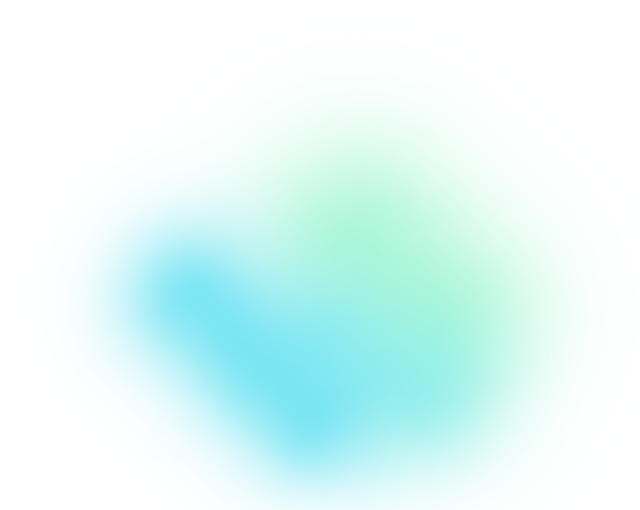
Write a WebGL 2 fragment shader that draws this background.

```glsl
#version 300 es
precision highp float;
// Soft aurora blot on white: green, teal and cyan glows laid over each other.
// Each glow is a Gaussian falloff around a line segment; layered sines bend
// the space a little and add faint contour ripples to the fading rims.

uniform vec2 u_resolution;
out vec4 fragColor;

const vec3 WHITE = vec3(1.0);
const vec3 GREEN = vec3(0.66, 0.965, 0.835);
const vec3 TEAL  = vec3(0.50, 0.92, 0.92);
const vec3 CYAN  = vec3(0.465, 0.895, 0.953);

float segmentDistance(vec2 p, vec2 a, vec2 b) {
  vec2 ab = b - a;
  float t = clamp(dot(p - a, ab) / dot(ab, ab), 0.0, 1.0);
  return length(p - a - ab * t);
}

// Layered sines, each octave rotated and finer than the last.
float waves(vec2 p, float frequency) {
  float sum = 0.0;
  float amplitude = 0.5;
  for (int i = 0; i < 4; i++) {
    sum += amplitude * sin(p.x * frequency + 1.7 * sin(p.y * frequency * 0.6));
    p = mat2(0.8, 0.6, -0.6, 0.8) * p + 0.37;
    frequency *= 1.9;
    amplitude *= 0.5;
  }
  return sum;
}

// Gaussian glow around a segment, with faint rings where it fades.
float glow(vec2 p, vec2 a, vec2 b, float radius) {
  float d = segmentDistance(p, a, b) / radius;
  float cover = exp(-d * d);
  float rings = sin(d * 45.0 + 2.0 * waves(p, 14.0));
  return cover + 0.012 * rings * cover * (1.0 - cover);
}

void main() {
  // Height is one unit; the layout stays centred across the width.
  vec2 p = (gl_FragCoord.xy - 0.5 * u_resolution) / u_resolution.y;
  p += vec2(0.627, 0.5);

  // Gentle bend plus fine streaks along the diagonal.
  vec2 streak = vec2(p.x + p.y, 3.0 * (p.y - p.x));
  p += 0.006 * vec2(waves(p.yx, 16.0), waves(p, 19.0));
  p += 0.002 * waves(streak, 40.0);

  float green = 0.92 * glow(p, vec2(0.703, 0.526), vec2(0.850, 0.387), 0.200);
  float teal  = 0.70 * glow(p, vec2(0.654, 0.314), vec2(0.817, 0.232), 0.150);
  float cyan  = 0.95 * glow(p, vec2(0.384, 0.412), vec2(0.605, 0.199), 0.145);

  // Lay the glows over white from back to front.
  vec3 color = mix(WHITE, GREEN, green);
  color = mix(color, TEAL, teal);
  color = mix(color, CYAN, cyan);
  fragColor = vec4(color, 1.0);
}
```
